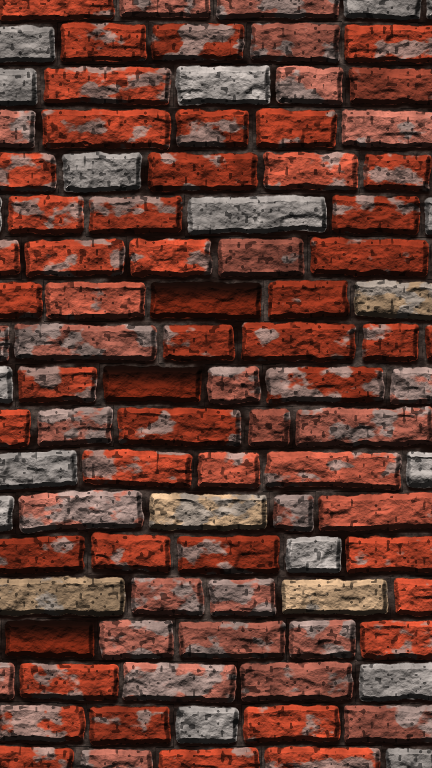
This texture is drawn by a Shadertoy shader. Its source:

```glsl
#define ROWS 18.05
#define ROW_SHIFT 0.54
#define BRICKS_PER_HEIGHT 7.6
#define WIDTH_JITTER 0.62
#define JOINT 0.0036
#define CORNER 0.006
#define EDGE_ROUGHNESS 0.007
#define BEVEL 0.007
#define RELIEF 0.011
#define GRAIN 0.0055
#define LIGHT_DIR vec3(-0.12, 0.72, 0.68)

const vec3 RED = vec3(0.55, 0.20, 0.12);
const vec3 ROSE = vec3(0.52, 0.31, 0.26);
const vec3 GREY = vec3(0.52, 0.49, 0.47);
const vec3 TAN = vec3(0.56, 0.46, 0.36);
const vec3 MORTAR = vec3(0.25, 0.21, 0.19);
const vec3 SHADOW = vec3(0.07, 0.035, 0.025);

struct Brick {
    float dist;   // signed distance to the worn outline
    vec2 local;   // position from the brick centre
    vec2 id;
};

float hash(vec2 p) {
    vec3 q = fract(p.xyx * 0.1031);
    q += dot(q, q.yzx + 33.33);
    return fract((q.x + q.y) * q.z);
}

float noise(vec2 p) {
    vec2 i = floor(p), f = fract(p);
    f = f * f * (3.0 - 2.0 * f);
    return mix(mix(hash(i), hash(i + vec2(1, 0)), f.x),
               mix(hash(i + vec2(0, 1)), hash(i + vec2(1, 1)), f.x), f.y);
}

float fbm(vec2 p) {
    float sum = 0.0, amp = 0.5;
    for (int i = 0; i < 4; i++) {
        sum += amp * noise(p);
        p = mat2(1.6, 1.2, -1.2, 1.6) * p + 17.3;
        amp *= 0.5;
    }
    return sum / 0.9375;
}

// Irregular vertical joint number i of a row
float jointX(float i, float row) {
    return i + WIDTH_JITTER * (hash(vec2(i, row) + 40.0) - 0.5);
}

Brick brickAt(vec2 p) {
    vec2 q = p;
    q.y += 0.006 * (noise(p * vec2(7.0, 3.0)) - 0.5);
    float y = q.y * ROWS - ROW_SHIFT;
    float row = floor(y);
    float x = q.x * BRICKS_PER_HEIGHT + 0.5 * row + 0.5 * hash(vec2(row, 9.0));
    float i = floor(x);
    if (x < jointX(i, row)) i -= 1.0;
    else if (x >= jointX(i + 1.0, row)) i += 1.0;

    float left = jointX(i, row), right = jointX(i + 1.0, row);
    vec2 id = vec2(i, row) + 70.0;
    vec2 local = vec2((x - 0.5 * (left + right)) / BRICKS_PER_HEIGHT, (y - row - 0.5) / ROWS);
    float tilt = 0.045 * (hash(id + 3.0) - 0.5);
    local += tilt * vec2(-local.y, local.x);

    // Rounded box with a chipped outline
    vec2 halfSize = 0.5 * vec2((right - left) / BRICKS_PER_HEIGHT, 1.0 / ROWS);
    halfSize -= JOINT + 0.002 * vec2(hash(id + 5.0), hash(id + 8.0)) - 0.0006;
    vec2 b = abs(local) - halfSize + CORNER;
    float dist = length(max(b, 0.0)) + min(max(b.x, b.y), 0.0) - CORNER;
    dist += EDGE_ROUGHNESS * (fbm(p * 55.0 + id) - 0.5);
    return Brick(dist, local, id);
}

float heightAt(vec2 p) {
    Brick b = brickAt(p);
    float chips = noise(p * vec2(38.0, 60.0) + b.id * 3.7);
    return RELIEF * smoothstep(0.0, BEVEL, -b.dist)
         + GRAIN * fbm(p * vec2(75.0, 95.0)) + 0.003 * smoothstep(0.3, 0.6, chips);
}

vec3 brickColor(Brick b, vec2 p) {
    float kind = hash(b.id + 11.0), tone = hash(b.id + 23.0);
    vec3 base = mix(RED, ROSE, smoothstep(0.42, 0.6, kind) * 0.85 + 0.15 * tone);
    if (kind > 0.79) base = GREY;
    if (kind > 0.93) base = TAN;
    base *= 0.8 + 0.38 * tone;

    // Pale lime residue, blotches and pits
    float wear = hash(b.id + 31.0);
    float residue = smoothstep(0.52, 0.62, fbm(p * vec2(32.0, 48.0) + b.id * 5.0) + 0.28 * (wear - 0.62));
    base = mix(base, GREY * 0.95, 0.75 * residue);
    base *= 0.72 + 0.56 * fbm(p * 48.0 + 9.0);
    base *= 1.0 - 0.5 * smoothstep(0.74, 0.88, noise(p * 190.0));

    // A few bricks sit deep in the wall, shaded from above
    float sunken = step(hash(b.id + 47.0), 0.06);
    vec3 deep = RED * vec3(0.62, 0.52, 0.42) * (1.0 - smoothstep(-0.012, 0.022, b.local.y));
    return mix(base, deep + SHADOW, sunken);
}

void mainImage(out vec4 fragColor, in vec2 fragCoord) {
    vec2 p = fragCoord / iResolution.y;
    Brick b = brickAt(p);

    // Relief lighting
    float e = 0.0014, h = heightAt(p);
    vec2 slope = vec2(heightAt(p + vec2(e, 0)) - h, heightAt(p + vec2(0, e)) - h) / e;
    float light = max(dot(normalize(vec3(-slope, 1.0)), normalize(LIGHT_DIR)), 0.0);
    float shade = 0.2 + 1.2 * light;

    // Mortar darkened under the brick above and deep in the joint
    float above = brickAt(p + vec2(0.0, 0.006)).dist;
    float cover = 1.0 - smoothstep(-0.003, 0.002, above);
    float exposed = (1.0 - cover) * smoothstep(0.25, 0.7, fbm(p * 26.0 + 5.0));
    vec3 mortar = mix(SHADOW, MORTAR * (0.5 + fbm(p * 160.0)), exposed) * (0.4 + 0.6 * shade);

    float aa = 0.75 / iResolution.y;
    float mask = 1.0 - smoothstep(-aa, aa, b.dist);
    vec3 color = mix(mortar, brickColor(b, p) * shade, mask);
    fragColor = vec4(clamp(color, 0.0, 1.0), 1.0);
}
```
